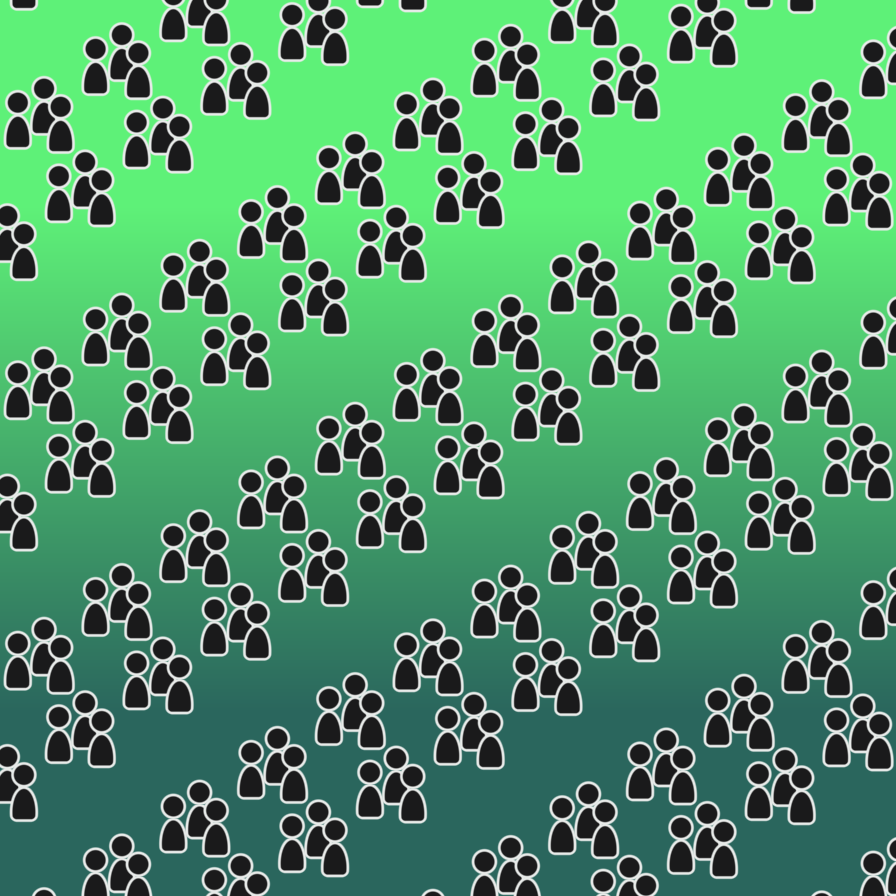
This pattern is drawn by a three.js fragment shader. Its source:

```glsl
// Groups of three outlined people in paired diagonal rows over a green gradient.
// Two families of columns repeat with mod, each column raised a step above the
// last; every person is a circle and a flat-based ellipse given as distances.
varying vec2 vUv;

const float OUTLINE = 0.003;
const vec3 INK = vec3(0.102, 0.102, 0.104);
const vec3 RIM = vec3(0.91, 0.92, 0.915);

// Coverage of the inside of a distance field, with a soft edge.
float fill(float d) {
  return 1.0 - smoothstep(-0.0011, 0.0011, d);
}

// Approximate distance to an ellipse with the given radii.
float ellipse(vec2 p, vec2 radii) {
  float k = length(p / radii);
  return k * (k - 1.0) / max(length(p / (radii * radii)), 1e-4);
}

// Domed torso: an ellipse cut by a flat base, with rounded corners.
float torso(vec2 p) {
  float corner = 0.004;
  vec2 sides = vec2(ellipse(p, vec2(0.0128, 0.026)), -p.y - 0.0078) + corner;
  return length(max(sides, 0.0)) + min(max(sides.x, sides.y), 0.0) - corner;
}

// One person, with the origin at the centre of the head.
vec3 paintPerson(vec3 color, vec2 p) {
  float head = length(p) - 0.0112;
  float d = min(head, torso(p + vec2(0.0, 0.0417)));
  color = mix(color, RIM, fill(d - OUTLINE));
  return mix(color, INK, fill(d));
}

// Back person first, then the two in front.
vec3 paintGroup(vec3 color, vec2 p) {
  color = paintPerson(color, p);
  color = paintPerson(color, p - vec2(-0.0293, -0.0156));
  return paintPerson(color, p - vec2(0.0185, -0.0202));
}

// Columns of groups, each one raised above its left neighbour.
vec3 paintRows(vec3 color, vec2 p) {
  vec2 pitch = vec2(0.0868, 0.3018);
  vec2 margin = vec2(0.0465, 0.18);   // room left of and below the back head
  float column = floor((p.x + margin.x) / pitch.x);
  p -= column * vec2(pitch.x, 0.06);
  p.y = mod(p.y + margin.y, pitch.y) - margin.y;
  return paintGroup(color, p);
}

void main() {
  // Background: flat at both ends, linear between.
  float light = clamp((vUv.y - 0.205) / 0.565, 0.0, 1.0);
  vec3 color = mix(vec3(0.165, 0.40, 0.365), vec3(0.37, 0.945, 0.47), light);

  // Upper and lower row of each diagonal pair.
  vec2 start = vec2(0.0492, 0.901);
  color = paintRows(color, vUv - start);
  color = paintRows(color, vUv - start - vec2(0.0458, -0.082));

  gl_FragColor = vec4(color, 1.0);
}
```
